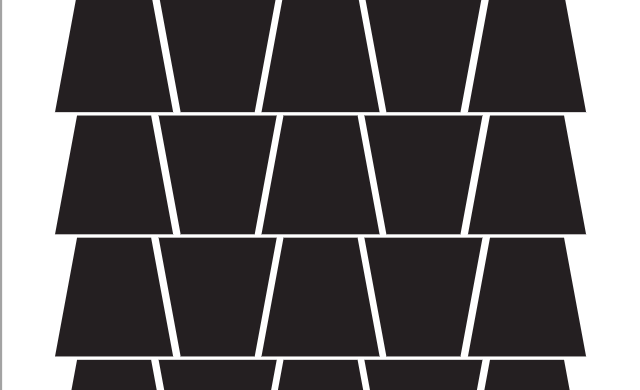
Reproduce this pattern procedurally as a Shadertoy shader.

```glsl
// Rows of dark trapezoid tiles on white, alternately upright and flipped so
// that they interlock. Each row is the union of five trapezoid distances,
// rows repeat by rounding, and a thin grey rule runs down the left border.

const vec3 PAPER = vec3(1.0);
const vec3 INK   = vec3(0.14, 0.12, 0.13);
const vec3 RULE  = vec3(0.64);

// Lengths are fractions of the canvas height.
const vec2  PITCH      = vec2(0.2647, 0.3132);  // spacing of columns and rows
const vec2  TILE_HALF  = vec2(0.1232, 0.1523);  // half mid-width, half height
const vec2  CENTRE     = vec2(0.0014, 0.8647);  // middle tile of the top row
const float SLANT      = 0.1855;                // side run per unit of rise
const float NUDGE      = 0.0009;                // flipped tiles sit inward
const float RULE_WIDTH = 0.0055;
const int   SIDE_TILES = 2;                     // tiles each side of the middle

// Distance bound to a trapezoid that narrows upward when slant is positive.
float trapezoid(vec2 p, vec2 halfSize, float slant) {
    float side = (abs(p.x) - halfSize.x + slant * p.y) / sqrt(1.0 + slant * slant);
    return max(side, abs(p.y) - halfSize.y);
}

// Union of one row of alternating tiles, centred on the origin.
float tileRow(vec2 p, vec2 halfSize, float spacing, float slant, float nudge) {
    float d = 1e3;
    for (int i = -SIDE_TILES; i <= SIDE_TILES; i++) {
        float column = float(i);
        float flipped = mod(abs(column), 2.0);
        float x = column * spacing - sign(column) * flipped * nudge;
        float lean = slant * (1.0 - 2.0 * flipped);
        d = min(d, trapezoid(p - vec2(x, 0.0), halfSize, lean));
    }
    return d;
}

// Antialiased fill of a signed distance, one pixel wide.
float coverage(float d, float pixel) {
    return clamp(0.5 - d / pixel, 0.0, 1.0);
}

void mainImage(out vec4 fragColor, in vec2 fragCoord) {
    float pixel = 1.0 / iResolution.y;
    vec2 uv = fragCoord * pixel;

    // Horizontal origin at the canvas middle, then fold into the nearest row.
    vec2 p = uv - vec2(0.5 * iResolution.x * pixel, 0.0) - CENTRE;
    p.y -= PITCH.y * floor(p.y / PITCH.y + 0.5);

    float tiles = tileRow(p, TILE_HALF, PITCH.x, SLANT, NUDGE);
    vec3 color = mix(PAPER, INK, coverage(tiles, pixel));
    color = mix(color, RULE, coverage(uv.x - RULE_WIDTH, pixel));

    fragColor = vec4(color, 1.0);
}
```
